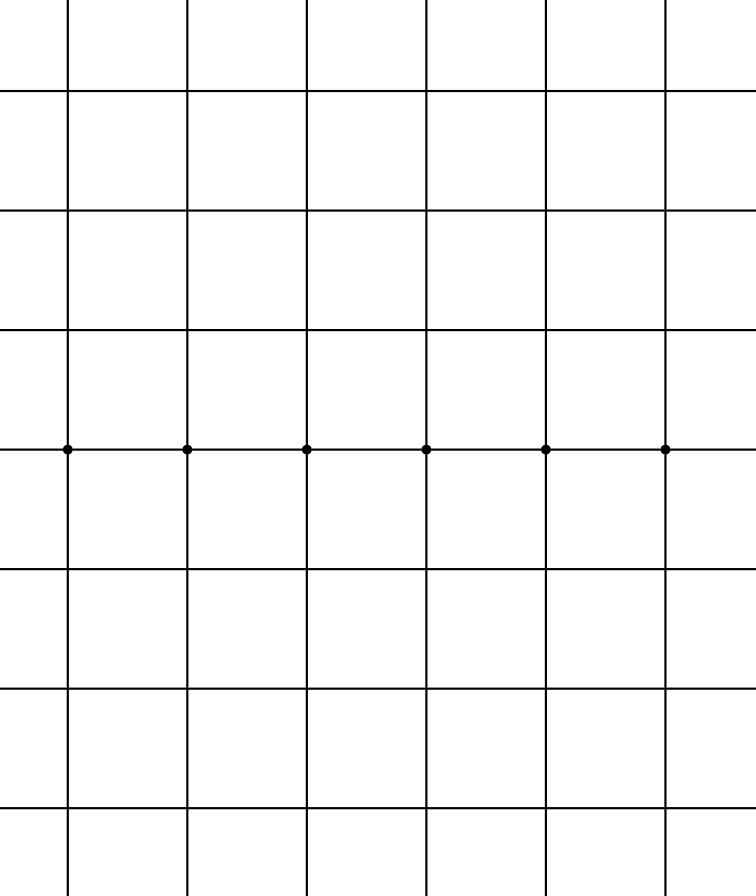
This pattern is drawn by a Shadertoy shader. Its source:

```glsl
// A thin black square grid on white, with a row of dots on the middle line.
// The plane is folded into cells around the nearest crossing, so distances
// to the nearest line and dot give antialiased coverage.

// All lengths are fractions of the canvas height.
const float CELL_SIZE  = 0.1334;
const float LINE_WIDTH = 0.00244;
const float DOT_RADIUS = 0.0055;
const vec2  DOT_ORIGIN = vec2(0.0540, -0.0018); // a dot, from canvas centre
const vec3  PAPER = vec3(1.0);
const vec3  INK   = vec3(0.0);

// Share of a pixel lying inside a shape at the given signed distance.
float coverage(float signedDistance, float pixel) {
    return clamp(0.5 - signedDistance / pixel, 0.0, 1.0);
}

// Offset from the nearest multiple of the cell size.
vec2 foldToCrossing(vec2 p) {
    return p - CELL_SIZE * floor(p / CELL_SIZE + 0.5);
}

void mainImage(out vec4 fragColor, in vec2 fragCoord) {
    float pixel = 1.0 / iResolution.y;
    vec2 p = (fragCoord - 0.5 * iResolution.xy) * pixel - DOT_ORIGIN;
    vec2 crossing = foldToCrossing(p);

    // Grid lines in both directions
    vec2 lineDistance = abs(crossing) - 0.5 * LINE_WIDTH;
    float grid = coverage(min(lineDistance.x, lineDistance.y), pixel);

    // Dots repeat along x only
    float dotDistance = length(vec2(crossing.x, p.y)) - DOT_RADIUS;
    float dots = coverage(dotDistance, pixel);

    fragColor = vec4(mix(PAPER, INK, max(grid, dots)), 1.0);
}
```
